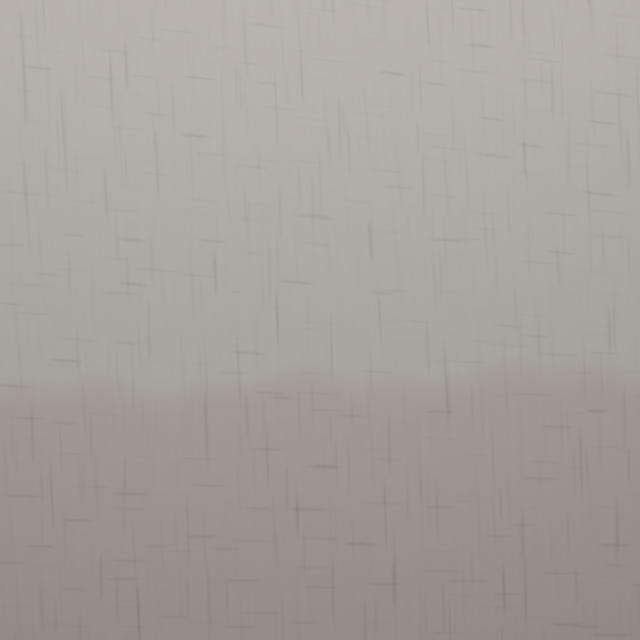
This texture is drawn by a WebGL 2 fragment shader. Its source:

```glsl
#version 300 es
precision highp float;
// Warm grey laid paper: a soft vertical fade crossed by fine, tapered dark fibres.

uniform vec2 u_resolution;
out vec4 fragColor;

const vec3 TOP_GREY    = vec3(0.722, 0.703, 0.686);
const vec3 MIDDLE_GREY = vec3(0.645, 0.632, 0.609);
const vec3 UPPER_TAUPE = vec3(0.634, 0.600, 0.580);
const vec3 LOWER_TAUPE = vec3(0.580, 0.546, 0.522);
const float HORIZON = 0.40;

vec3 hash3(vec2 cell, float seed) {
  vec3 p = fract(vec3(cell.xyx + seed) * vec3(0.1031, 0.1030, 0.0973));
  p += dot(p, p.yxz + 33.33);
  return fract((p.xxy + p.yzz) * p.zyx);
}

// One thin stroke along x, fading towards both ends.
float stroke(vec2 q, float halfLength, float width, float slope) {
  float across = (q.y - slope * q.x) / width;
  float along = 1.0 - smoothstep(0.35, 1.0, abs(q.x) / halfLength);
  return along * exp(-across * across);
}

// Jittered strokes, one per grid cell, running along the x axis of p.
float strokeField(vec2 p, vec2 cellSize, float halfLength, float width,
                  float slope, float seed) {
  vec2 home = floor(p / cellSize);
  float ink = 0.0;
  for (int j = -1; j <= 1; j++) {
    for (int i = -1; i <= 1; i++) {
      vec2 cell = home + vec2(i, j);
      vec3 place = hash3(cell, seed);
      vec3 look = hash3(cell, seed + 57.0);
      vec2 centre = (cell + 0.1 + 0.8 * place.xy) * cellSize;
      float size = halfLength * mix(0.6, 1.1, place.z);
      float tilt = slope + (look.x - 0.5) * 0.05;
      float strength = mix(0.15, 1.0, look.y * look.y);
      ink += strength * stroke(p - centre, size, width * mix(0.75, 1.3, look.z), tilt);
    }
  }
  return ink;
}

// Faint upright grain from layered sines.
float fibreGrain(vec2 p) {
  float sum = 0.0;
  float frequency = 110.0;
  for (int i = 0; i < 4; i++) {
    float phase = float(i) * 2.4;
    float drift = 1.5 * sin(p.y * 13.0 + phase + p.x * 9.0);
    sum += sin(p.x * frequency + drift + phase) * sin(p.y * 21.0 + p.x * 37.0 + phase);
    frequency *= 1.63;
  }
  return sum * 0.25;
}

// Grey above the horizon, taupe below, with a slightly wavering border.
vec3 background(vec2 p) {
  vec3 grey = mix(MIDDLE_GREY, TOP_GREY, smoothstep(HORIZON - 0.15, 1.1, p.y));
  vec3 taupe = mix(LOWER_TAUPE, UPPER_TAUPE, clamp(p.y / HORIZON, 0.0, 1.0));
  float border = HORIZON + 0.035 * (p.x - 0.5)
               + 0.010 * sin(p.x * 17.0) + 0.006 * sin(p.x * 41.0 + 1.0);
  vec3 colour = mix(taupe, grey, smoothstep(border - 0.035, border + 0.035, p.y));
  float edge = length((p - vec2(0.42, 0.55)) * vec2(1.0, 0.5));
  return colour + 0.006 - 0.040 * edge * edge;
}

void main() {
  vec2 p = gl_FragCoord.xy / min(u_resolution.x, u_resolution.y);

  // Fibres lean more towards the top.
  float lean = mix(-0.015, -0.115, smoothstep(0.05, 0.9, p.y));
  float uprightLean = mix(-0.025, -0.055, p.y);

  float level = strokeField(p, vec2(0.090, 0.065), 0.036, 0.0022, lean, 3.0)
              + 0.6 * strokeField(p, vec2(0.110, 0.080), 0.042, 0.0021, lean, 19.0);
  float upright = strokeField(p.yx, vec2(0.130, 0.045), 0.070, 0.0024, uprightLean, 41.0)
                + 0.6 * strokeField(p.yx, vec2(0.100, 0.038), 0.055, 0.0022, uprightLean, 73.0);

  vec3 colour = background(p);
  colour -= (0.048 * level + 0.042 * upright) * vec3(0.95, 0.96, 1.0);
  colour += 0.0035 * fibreGrain(p);
  fragColor = vec4(colour, 1.0);
}
```
